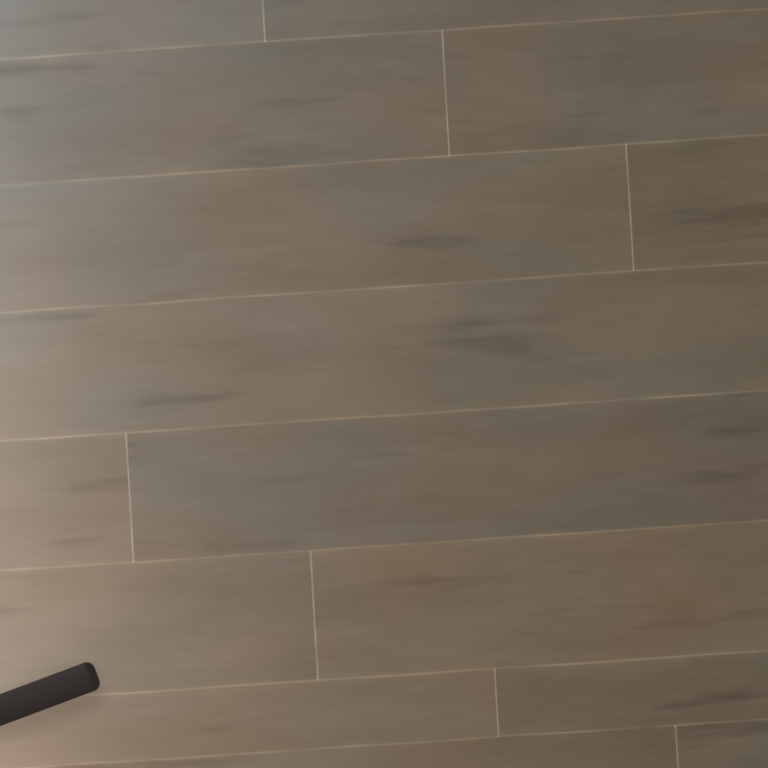
A WebGL 1 fragment shader for this texture:

```glsl
precision highp float;
// Staggered wood-look floor planks with pale grout, side light and a dark rod at the lower left.
uniform vec2 u_resolution;

vec2 gradient(vec2 cell) {
  vec2 h = vec2(dot(cell, vec2(127.1, 311.7)), dot(cell, vec2(269.5, 183.3)));
  return 2.0 * fract(sin(h) * 4375.85) - 1.0;
}

float gradientNoise(vec2 p) {
  vec2 i = floor(p), f = fract(p);
  vec2 w = f * f * f * (f * (f * 6.0 - 15.0) + 10.0);
  float a = dot(gradient(i), f);
  float b = dot(gradient(i + vec2(1, 0)), f - vec2(1, 0));
  float c = dot(gradient(i + vec2(0, 1)), f - vec2(0, 1));
  float d = dot(gradient(i + vec2(1, 1)), f - vec2(1, 1));
  return mix(mix(a, b, w.x), mix(c, d, w.x), w.y);
}

float fbm(vec2 p) {
  float sum = 0.0, amplitude = 0.6;
  for (int i = 0; i < 4; i++) {
    sum += amplitude * gradientNoise(p);
    p = p * 2.03 + 17.3;
    amplitude *= 0.5;
  }
  return sum;
}

// Coverage of a line of the given half width
float stroke(float dist, float halfWidth, float pixel) {
  return 1.0 - smoothstep(halfWidth - pixel, halfWidth + pixel, dist);
}

float roundedBox(vec2 p, vec2 halfSize, float radius) {
  vec2 q = abs(p) - halfSize + radius;
  return length(max(q, 0.0)) + min(max(q.x, q.y), 0.0) - radius;
}

void main() {
  vec2 p = gl_FragCoord.xy / u_resolution;
  p.y = 1.0 - p.y; // y runs downwards from here on
  float pixel = 1.0 / min(u_resolution.x, u_resolution.y);

  // Slightly turned floor axes: x along the planks, y across the rows
  vec2 f = vec2(p.x - 0.06 * p.y, p.y + 0.066 * p.x);
  float wobble = 0.0015 * gradientNoise(f * vec2(9.0, 5.0));

  // Rows, bowed a little; those past the fifth are narrower
  float t = (f.y + wobble - 0.0768) / 0.1673;
  t += 0.026 * sin(0.6283 * clamp(t, 0.0, 5.0));
  float rowHeight = t > 5.0 ? 0.0892 : 0.1673;
  t += 0.875 * max(t - 5.0, 0.0);
  float row = floor(t);
  float rowEdge = abs(fract(t + 0.5) - 0.5) * rowHeight;

  // End joints step sideways by a fixed amount per row
  float s = (f.x + 0.5 * wobble - 0.573 - 0.231 * row) / 1.136;
  float jointEdge = abs(fract(s + 0.5) - 0.5) * 1.136;
  vec2 plank = gradient(vec2(floor(s), row) + 3.0);

  // Light falling off from the left, cooler at the top, warmer below
  float light = exp(-2.6 * p.x);
  vec3 color = mix(vec3(0.385, 0.343, 0.288), vec3(0.615, 0.573, 0.522), light);
  color += light * mix(vec3(-0.065, -0.035, -0.01), vec3(0.02, -0.008, -0.025),
                       smoothstep(0.0, 0.85, p.y));
  color += 0.016 * (0.5 - p.y) * p.x;

  // Plank tone, soft clouds and grain stretched along the plank
  vec2 g = f + plank * 7.0;
  g.y += 0.012 * gradientNoise(g * vec2(4.0, 7.0));
  float clouds = fbm(g * vec2(3.5, 10.0));
  float veins = fbm(g * vec2(3.0, 25.0) + 40.0);
  float grain = fbm(g * vec2(14.0, 110.0));
  color += 0.013 * plank.x + vec3(0.007, 0.0, -0.006) * plank.y;
  color += 0.055 * clouds + 0.022 * grain + 0.025 * veins;
  color -= vec3(0.07, 0.066, 0.058) * smoothstep(0.12, 0.5, veins - 0.4 * clouds);
  color += vec3(0.03, 0.0, -0.014) * gradientNoise(g * vec2(5.0, 9.0) + 80.0);

  // Grout: worn and patchy along the rows, crisp at the end joints
  float wear = smoothstep(-0.35, 0.4, fbm(f * vec2(11.0, 30.0)));
  color += vec3(0.095, 0.08, 0.062) * stroke(rowEdge, 0.0014, pixel) * (0.25 + 0.75 * wear);
  color += vec3(0.02, 0.014, 0.008) * stroke(rowEdge, 0.005, 0.004) * wear;
  color += vec3(0.17, 0.155, 0.13) * stroke(jointEdge, 0.0011, pixel) * (0.6 + 0.4 * wear);

  // Dark rod with a soft shadow under it
  vec2 r = p - vec2(0.026, 0.915);
  r = vec2(dot(r, vec2(0.937, -0.35)), dot(r, vec2(0.35, 0.937)));
  float shadow = roundedBox(r - vec2(-0.01, 0.012), vec2(0.107, 0.02), 0.012);
  color *= 1.0 - 0.13 * (1.0 - smoothstep(-0.01, 0.025, shadow));
  float rod = roundedBox(r, vec2(0.107, 0.0195), 0.011);
  vec3 rodColor = vec3(0.21, 0.19, 0.178) - 1.6 * r.y + 0.012 * grain;
  rodColor = mix(rodColor, vec3(0.17, 0.155, 0.15), smoothstep(0.094, 0.099, r.x));
  color = mix(color, rodColor, 1.0 - smoothstep(-pixel, pixel, rod));

  gl_FragColor = vec4(color, 1.0);
}
```
